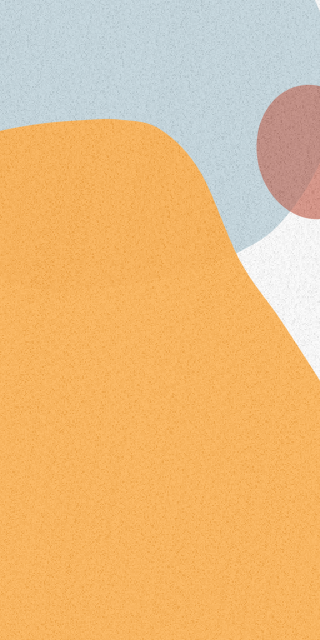
Write a Shadertoy shader that draws this background.

```glsl
const vec3 PAPER = vec3(0.958);
const vec3 SKY = vec3(0.76, 0.825, 0.852);
const vec3 ORANGE = vec3(0.968, 0.705, 0.372);
const vec3 ORANGE_SHADE = vec3(0.961, 0.694, 0.360);
const vec3 ROSE = vec3(0.825, 0.580, 0.530);
const vec3 ROSE_SHADE = vec3(0.748, 0.552, 0.515);

// Knot heights in canvas widths, evenly spaced from x = -1/8 to 9/8
const float HILL[11] = float[11](1.557, 1.591, 1.613, 1.624, 1.626, 1.596,
                                 1.464, 1.185, 1.003, 0.810, 0.607);
const float SKY_RIM[11] = float[11](1.219, 1.135, 1.096, 1.094, 1.107, 1.130,
                                    1.167, 1.214, 1.302, 1.492, 1.844);

float hash(vec2 p) {
    return fract(sin(dot(p, vec2(12.9898, 78.233))) * 43758.5453);
}

// Approximate signed distance above a Catmull-Rom curve
float curveDistance(vec2 p, float knots[11]) {
    float t = p.x * 8.0;
    int i = int(clamp(floor(t), 0.0, 7.0));
    t -= float(i);
    float a = knots[i], b = knots[i + 1], c = knots[i + 2], d = knots[i + 3];
    float c1 = 0.5 * (c - a);
    float c2 = a - 2.5 * b + 2.0 * c - 0.5 * d;
    float c3 = 0.5 * (d - a) + 1.5 * (b - c);
    float height = b + t * (c1 + t * (c2 + t * c3));
    float slope = 8.0 * (c1 + t * (2.0 * c2 + 3.0 * t * c3));
    return (p.y - height) / sqrt(1.0 + slope * slope);
}

// Approximate signed distance to an ellipse, negative inside
float ellipseDistance(vec2 p, vec2 radius) {
    float k = length(p / radius);
    return k * (k - 1.0) / max(length(p / (radius * radius)), 0.001);
}

float coverage(float dist, float pixel) {
    return 1.0 - smoothstep(-0.75 * pixel, 0.75 * pixel, dist);
}

// Fine paper grain with occasional darker specks
float grain(vec2 p, float cells) {
    vec2 cell = floor(p * cells);
    float fine = hash(cell) - 0.5;
    float speck = smoothstep(0.8, 1.0, hash(cell + 37.0));
    return 0.045 * fine - 0.055 * (speck - 0.1);
}

void mainImage(out vec4 fragColor, in vec2 fragCoord) {
    vec2 p = fragCoord / iResolution.x;
    float pixel = 1.0 / iResolution.x;

    // Sky blob with its rounded upper right corner
    float cornerDist = dot(p - vec2(0.984, 2.0), normalize(vec2(14.0, 6.0)));
    float sky = coverage(max(-curveDistance(p, SKY_RIM), cornerDist), pixel);
    vec3 color = mix(PAPER, SKY, sky);

    // Translucent rose oval, leaning slightly
    vec2 q = p - vec2(0.977, 1.525);
    q.x += 0.06 * q.y;
    float oval = coverage(ellipseDistance(q, vec2(0.175, 0.210)), pixel);
    color = mix(color, mix(ROSE, ROSE_SHADE, sky), oval);

    // Orange hill, faintly shaded where it overlaps the sky
    float hill = coverage(curveDistance(p, HILL), pixel);
    color = mix(color, mix(ORANGE, ORANGE_SHADE, sky), hill);

    // Grain is stronger in blue on the orange
    vec3 grainTint = mix(vec3(1.0), vec3(0.7, 1.0, 1.3), hill);
    color += grain(p, 256.0) * grainTint;
    fragColor = vec4(clamp(color, 0.0, 1.0), 1.0);
}
```
